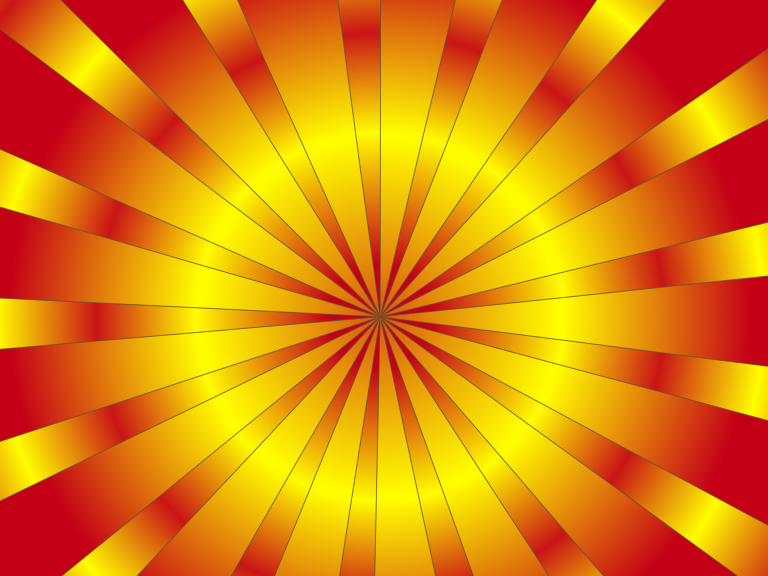
A Shadertoy shader for this background:

```glsl
const float RAY_COUNT = 17.0;
const float RAY_STEP = radians(20.98);       // slightly under a full turn / 17
const float FIRST_EDGE = radians(107.6);     // where the ray sequence begins
const float RAY_HALF_WIDTH = radians(3.85);
const float FULL_TURN = radians(360.0);

const vec3 RED = vec3(0.77, 0.0, 0.09);
const vec3 YELLOW = vec3(1.0, 0.99, 0.0);
const vec3 LINE_COLOR = vec3(0.38, 0.32, 0.19);

// Linear ramp from 0 at a to 1 at b, clamped
float ramp(float a, float b, float x) {
    return clamp((x - a) / (b - a), 0.0, 1.0);
}

// Signed angle from the axis of the nearest narrow ray
float rayAngle(vec2 p) {
    float angle = mod(atan(p.y, p.x) - FIRST_EDGE, FULL_TURN);
    float index = min(floor(angle / RAY_STEP), RAY_COUNT - 1.0);
    return angle - (index + 0.5) * RAY_STEP;
}

// Wide sectors: orange core, yellow ring, red rim
float sectorHeat(float radius) {
    float inner = mix(0.38, 1.0, ramp(0.02, 0.31, radius));
    return inner * (1.0 - ramp(0.32, 0.645, radius));
}

// Narrow rays: red core, then alternating yellow and red bands
float rayHeat(float radius) {
    float inner = ramp(0.09, 0.32, radius);
    float bands = abs(1.0 - mod((radius - 0.32) / 0.173, 2.0));
    return radius < 0.32 ? inner : mix(0.08, 1.0, bands);
}

vec3 heatColor(float heat) {
    return mix(RED, YELLOW, heat);
}

void mainImage(out vec4 fragColor, in vec2 fragCoord) {
    float pixel = 1.0 / iResolution.y;
    vec2 center = vec2(0.495 * iResolution.x * pixel, 0.45);
    vec2 p = fragCoord * pixel - center;
    float radius = length(p);

    // Signed distance to the nearest ray edge, negative inside the ray
    float edge = radius * sin(abs(rayAngle(p)) - RAY_HALF_WIDTH);

    // Alternating sectors and rays
    float outside = smoothstep(-0.5 * pixel, 0.5 * pixel, edge);
    vec3 color = mix(heatColor(rayHeat(radius)), heatColor(sectorHeat(radius)), outside);

    // Thin dark outlines converging on the hub
    float outline = 1.0 - smoothstep(0.0, 0.0009 + 0.6 * pixel, abs(edge));
    color = mix(color, LINE_COLOR, 0.7 * outline);

    fragColor = vec4(color, 1.0);
}
```
